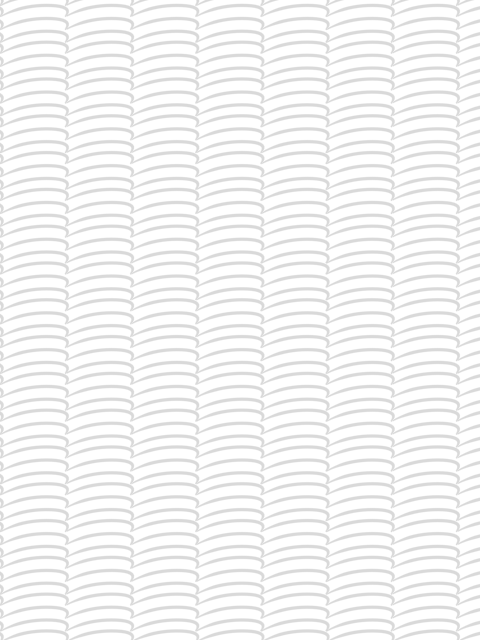
Give the GLSL for this pattern, as a Shadertoy shader.

```glsl
// Columns of hooked wave strokes in pale grey on white, stacked in groups of three.
// Each stroke is two quadratic Bezier curves, a long rise and a tight curl, measured
// as short segments and thinned at both tips; one unit is the width of a column.

float segmentDistance(vec2 p, vec2 a, vec2 b) {
    vec2 ab = b - a;
    return length(p - a - ab * clamp(dot(p - a, ab) / dot(ab, ab), 0.0, 1.0));
}

float bezierDistance(vec2 p, vec2 a, vec2 b, vec2 c) {
    float nearest = 1e3;
    vec2 start = a;
    for (int i = 1; i <= 10; i++) {
        float t = float(i) / 10.0;
        vec2 end = mix(mix(a, b, t), mix(b, c, t), t);
        nearest = min(nearest, segmentDistance(p, start, end));
        start = end;
    }
    return nearest;
}

// Signed distance to one stroke whose crest lies at height zero
float waveStroke(vec2 p) {
    vec2 crest = vec2(0.69, 0.0);
    float rise = bezierDistance(p, vec2(0.0, -0.162), vec2(0.31, 0.0), crest);
    float curl = bezierDistance(p, crest, vec2(1.11, 0.0), vec2(0.985, -0.165));
    float riseWidth = mix(0.011, 0.0245, smoothstep(0.0, 0.3, p.x));
    float curlWidth = mix(0.012, 0.0245, smoothstep(-0.18, -0.05, p.y));
    return min(rise - riseWidth, curl - curlWidth);
}

void mainImage(out vec4 fragColor, in vec2 fragCoord) {
    float unitsPerPixel = 7.365 / iResolution.x;
    vec2 p = fragCoord * unitsPerPixel - vec2(0.023, 0.503);

    // Repeat by column and by group of three strokes
    float groupHeight = 0.5646;
    vec2 cell = vec2(fract(p.x), mod(p.y, groupHeight));
    vec3 strokeDrop = vec3(0.0, 0.196, 0.364);

    float nearest = 1.0;
    for (int group = 0; group < 3; group++) {
        for (int stroke = 0; stroke < 3; stroke++) {
            float y = cell.y - float(group) * groupHeight + strokeDrop[stroke];
            if (y < -0.22 || y > 0.05) continue;
            nearest = min(nearest, waveStroke(vec2(cell.x, y)));
            // Curl reaching in from the column on the left
            if (cell.x < 0.08) nearest = min(nearest, waveStroke(vec2(cell.x + 1.0, y)));
        }
    }

    float ink = 1.0 - smoothstep(-0.8, 0.8, nearest / unitsPerPixel);
    fragColor = vec4(mix(vec3(1.0), vec3(0.85), ink), 1.0);
}
```
